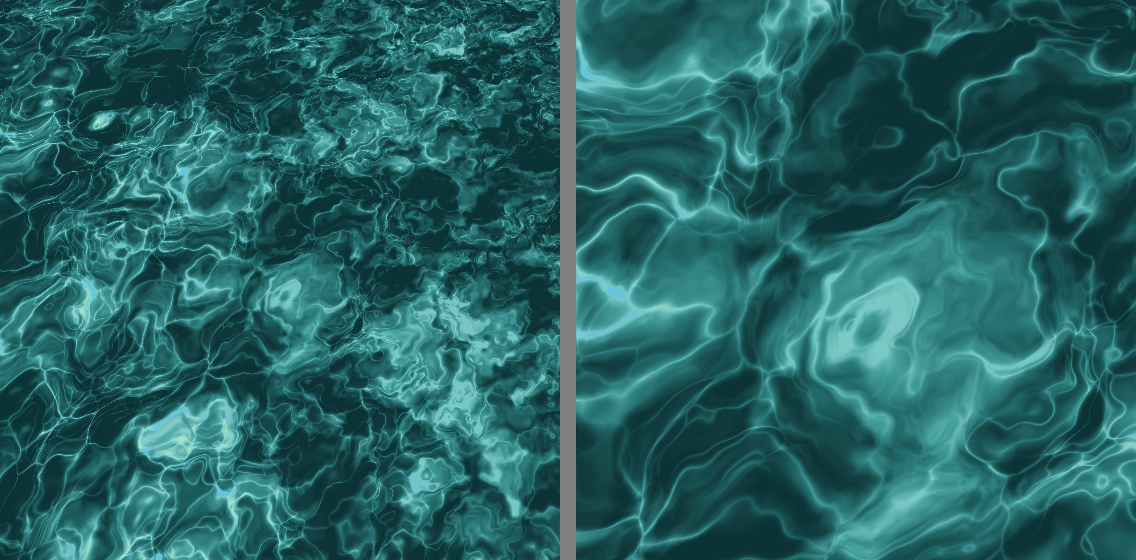
Left, the full canvas; right, a detail of the centre.
Reproduce this texture procedurally as a three.js fragment shader.

```glsl
varying vec2 vUv;

#define ABYSS vec3(0.045, 0.195, 0.205)
#define DEEP vec3(0.07, 0.24, 0.25)
#define DUSK vec3(0.10, 0.33, 0.33)
#define TEAL vec3(0.14, 0.42, 0.42)
#define LAGOON vec3(0.20, 0.52, 0.52)
#define SHALLOW vec3(0.27, 0.62, 0.61)
#define FOAM vec3(0.42, 0.74, 0.73)
#define CELLS 24.0
#define HORIZON 2.1
#define STRETCH 1.7
#define WARP 2.4
#define EXPOSURE -0.34

float hash(vec2 p) {
  return fract(sin(dot(p, vec2(127.1, 311.7))) * 43758.5453);
}

float noise(vec2 p) {
  vec2 i = floor(p);
  vec2 f = fract(p);
  f = f * f * (3.0 - 2.0 * f);
  return mix(mix(hash(i), hash(i + vec2(1.0, 0.0)), f.x),
             mix(hash(i + vec2(0.0, 1.0)), hash(i + 1.0), f.x), f.y);
}

// Layered noise; a higher gain gives a rougher surface
float fbm(vec2 p, float gain) {
  float sum = 0.0;
  float total = 0.0;
  float amp = 1.0;
  for (int i = 0; i < 4; i++) {
    sum += amp * noise(p);
    total += amp;
    amp *= gain;
    p = mat2(1.6, 1.2, -1.2, 1.6) * p + 7.3;
  }
  return sum / total;
}

// Cell pattern: x is the gap to the nearest border, y a random value per cell
vec2 cellWeb(vec2 p) {
  vec2 base = floor(p);
  float nearest = 8.0;
  float second = 8.0;
  float id = 0.0;
  for (int y = -1; y <= 1; y++) {
    for (int x = -1; x <= 1; x++) {
      vec2 c = base + vec2(float(x), float(y));
      float d = distance(p, c + vec2(hash(c), hash(c + 57.3)));
      if (d < nearest) {
        second = nearest;
        nearest = d;
        id = hash(c + 113.9);
      } else {
        second = min(second, d);
      }
    }
  }
  return vec2(second - nearest, id);
}

vec3 waterColour(float tone) {
  float t = tone * 5.0;
  vec3 c = mix(ABYSS, DEEP, clamp(t + 1.0, 0.0, 1.0));
  c = mix(c, DUSK, clamp(t, 0.0, 1.0));
  c = mix(c, TEAL, clamp(t - 1.0, 0.0, 1.0));
  c = mix(c, LAGOON, clamp(t - 2.0, 0.0, 1.0));
  c = mix(c, SHALLOW, clamp(t - 3.0, 0.0, 1.0));
  return mix(c, FOAM, clamp(t - 4.0, 0.0, 1.3));
}

void main() {
  // Tilted water plane, receding toward the top
  float depth = 1.0 / (HORIZON - vUv.y);
  vec2 p = CELLS * depth * vec2(vUv.x - 0.5, STRETCH);
  p.y -= 0.25 * p.x;

  // Calm on the left, choppy on the right
  float chop = smoothstep(0.3, 0.95, vUv.x + 0.4 * (noise(vUv * 4.0) - 0.5));
  float gain = mix(0.35, 0.6, chop);

  // Refraction bends everything seen through the surface
  vec2 bend = vec2(fbm(p * 0.8, gain), fbm(p * 0.8 + 31.7, gain)) - 0.5;
  vec2 ripple = p * vec2(2.2, 5.0) + bend * 8.0;
  vec2 q = p + WARP * bend;
  q += 0.4 * chop * (vec2(noise(ripple), noise(ripple + 19.0)) - 0.5);

  // Caustic web with varying width and a soft glow
  vec2 cell = cellWeb(q);
  float swell = noise(p * 0.7 + 5.0);
  float width = mix(0.03, 0.2, swell * swell) * (1.0 + 0.7 * chop);
  float web = exp(-cell.x / width) * mix(0.3, 1.1, noise(p * 1.3 + 50.0));
  float glow = exp(-cell.x * 5.0);

  // Finer secondary web, present only in places
  float fineGap = cellWeb(q * 1.8 + bend * 3.0 + 40.0).x;
  float fineWeb = exp(-fineGap * 11.0) * smoothstep(0.3, 0.75, noise(p * 0.9 + 88.0));

  // Thin nested loops of light
  float level = fbm(q * 0.9 + bend * 1.5 + 12.0, 0.4);
  float loops = exp(-14.0 * abs(fract(level * 3.5) - 0.5));
  loops *= smoothstep(0.2, 0.7, noise(p * 0.6 + 23.0));

  // Lit patches, haze, wrinkles and surface streaks
  float patches = pow(cell.y, 4.0) * smoothstep(0.0, 0.35, cell.x);
  float haze = fbm(p * 0.6 + bend * 2.0 + 70.0, 0.6) - 0.5;
  float wrinkles = 0.8 - abs(2.0 * fbm(p * 2.2 + bend * 6.0 + 9.0, 0.65) - 1.0);
  float streaks = noise(ripple + 41.0) - 0.5;

  float tone = EXPOSURE + 1.3 * haze + 0.15 * glow + 0.5 * patches;
  tone += 0.9 * web * mix(1.0, 0.6, chop) + 0.45 * loops + 0.55 * fineWeb;
  tone += wrinkles * (0.3 + 0.8 * max(haze + 0.1, 0.0));
  tone += streaks * (0.3 + 0.45 * chop);
  tone += 0.3 * mix(0.3, 1.0, chop) * (0.65 - vUv.y);
  vec3 colour = waterColour(0.25 + 1.1 * (tone - 0.25));

  // Faint blue and warm dispersion on the brightest crests
  float glint = smoothstep(0.85, 1.4, tone) * (1.0 - chop);
  float hue = smoothstep(0.3, 0.7, noise(q * 4.0));
  colour += glint * mix(vec3(-0.1, 0.0, 0.12), vec3(0.2, 0.12, 0.02), hue);

  gl_FragColor = vec4(colour, 1.0);
}
```
